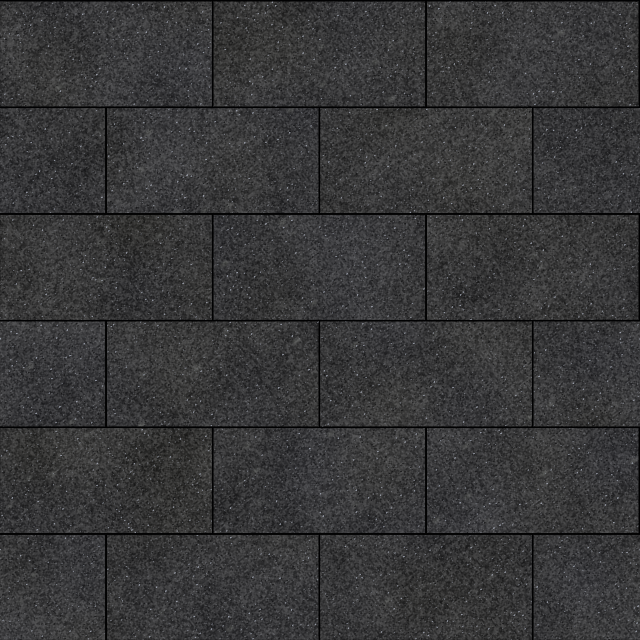
This texture is drawn by a Shadertoy shader. Its source:

```glsl
// Dark granite slabs in half-offset running bond, three across and six down.
// Each slab shifts its own layered value noise, then gets scattered dark pits,
// pale smudges and bright mineral flecks; thin black joints go on top.

const vec2  SLAB_COUNT   = vec2(3.0, 6.0);
const vec2  BOND_SHIFT   = vec2(-0.0010, -0.0010);
const float JOINT_WIDTH  = 0.0027;
const vec3  JOINT_COLOR  = vec3(0.005, 0.005, 0.006);
const vec3  STONE_COLOR  = vec3(0.221, 0.221, 0.225);
const vec3  PIT_COLOR    = vec3(0.080, 0.080, 0.085);
const vec3  SMUDGE_COLOR = vec3(0.380, 0.385, 0.375);
const vec3  GLINT_COLOR  = vec3(0.410, 0.415, 0.430);
const vec3  FLECK_COLOR  = vec3(0.660, 0.680, 0.730);
const vec3  COOL_SHIFT   = vec3(-0.003, -0.002, 0.005);
const float FINE_GRAIN   = 0.165;   // contrast of each noise layer
const float COARSE_GRAIN = 0.055;
const float CLOUDING     = 0.075;
const float SLAB_VARIETY = 0.014;   // tone difference between slabs
const mat2  TILT         = mat2(0.8, -0.6, 0.6, 0.8);

// Three random values from a lattice point, without sine.
vec3 hash3(vec2 p) {
    vec3 h = fract(p.xyx * vec3(0.1031, 0.1030, 0.0973));
    h += dot(h, h.yxz + 33.33);
    return fract((h.xxy + h.yzz) * h.zyx);
}

// Value noise, centred on zero.
float noise(vec2 p) {
    vec2 cell = floor(p);
    vec2 f = fract(p);
    f = f * f * (3.0 - 2.0 * f);
    float low  = mix(hash3(cell).x, hash3(cell + vec2(1, 0)).x, f.x);
    float high = mix(hash3(cell + vec2(0, 1)).x, hash3(cell + vec2(1, 1)).x, f.x);
    return mix(low, high, f.y) - 0.5;
}

// One jittered dot in a share of the cells; larger dots are also stronger.
float specks(vec2 p, float cellsAcross, float share, float radius, float blur) {
    vec2 g = p * cellsAcross;
    vec3 h = hash3(floor(g) + cellsAcross);
    float size = h.z / share;
    float margin = min((radius + blur) * cellsAcross, 0.5);
    vec2 centre = mix(vec2(margin), vec2(1.0 - margin), h.xy);
    float dist = length(fract(g) - centre) / cellsAcross;
    float r = radius * mix(0.55, 1.0, size);
    float cover = 1.0 - smoothstep(r - blur, r + blur, dist);
    return cover * mix(0.25, 1.0, size * size) * step(size, 1.0);
}

vec3 stone(vec2 p, float tone, float pixel) {
    // Grain and clouds; the tilt hides the noise lattice
    vec2 tilted = TILT * p + 20.0;
    float grain = FINE_GRAIN * noise(tilted * 430.0)
                + COARSE_GRAIN * noise(tilted * 210.0 + 17.0);
    float clouds = CLOUDING * (0.65 * noise(tilted * 13.0 + 5.0)
                             + 0.35 * noise(tilted * 31.0 + 9.0));
    vec3 color = STONE_COLOR + grain + clouds + SLAB_VARIETY * tone;
    color += COOL_SHIFT * (noise(p * 9.0 + 41.0) + 0.5 * tone) * 2.0;

    // Slanted pale smudges
    vec2 slanted = tilted * vec2(1.0, 1.8);
    float smudge = specks(slanted, 26.0, 0.16, 0.0065, 0.0045);
    color = mix(color, SMUDGE_COLOR + 0.7 * grain, 0.60 * smudge);

    // Dark pits, dim glints and bright flecks
    float soft = max(0.5 * pixel, 0.0004);
    vec2 chip = tilted * vec2(1.0, 1.3);
    color = mix(color, PIT_COLOR, 0.85 * specks(chip + 7.0, 190.0, 0.28, 0.0014, soft));
    color = mix(color, GLINT_COLOR, 0.80 * specks(chip, 185.0, 0.30, 0.0013, soft));
    color = mix(color, FLECK_COLOR, 0.85 * specks(chip + 3.0, 110.0, 0.22, 0.0014, soft));
    return color;
}

void mainImage(out vec4 fragColor, in vec2 fragCoord) {
    vec2 uv = fragCoord / iResolution.xy;
    float pixel = 1.0 / min(iResolution.x, iResolution.y);

    // Running bond: even rows move by half a slab
    vec2 grid = (uv - BOND_SHIFT) * SLAB_COUNT;
    grid.x += 0.5 * (1.0 - mod(floor(grid.y), 2.0));
    vec2 slab = mod(floor(grid), SLAB_COUNT);
    vec2 slabSize = 1.0 / SLAB_COUNT;
    vec2 local = (fract(grid) - 0.5) * slabSize;

    // Stone, with its own patch of grain in each slab
    vec3 random = hash3(slab + 7.0);
    vec3 color = stone(local + 1.0 + 5.0 * random.xy, random.z - 0.5, pixel);

    // Joints
    vec2 gap = 0.5 * slabSize - abs(local);
    float edge = min(gap.x, gap.y) - 0.5 * JOINT_WIDTH;
    color = mix(JOINT_COLOR, color, smoothstep(-0.5 * pixel, 0.5 * pixel, edge));

    fragColor = vec4(clamp(color, 0.0, 1.0), 1.0);
}
```
